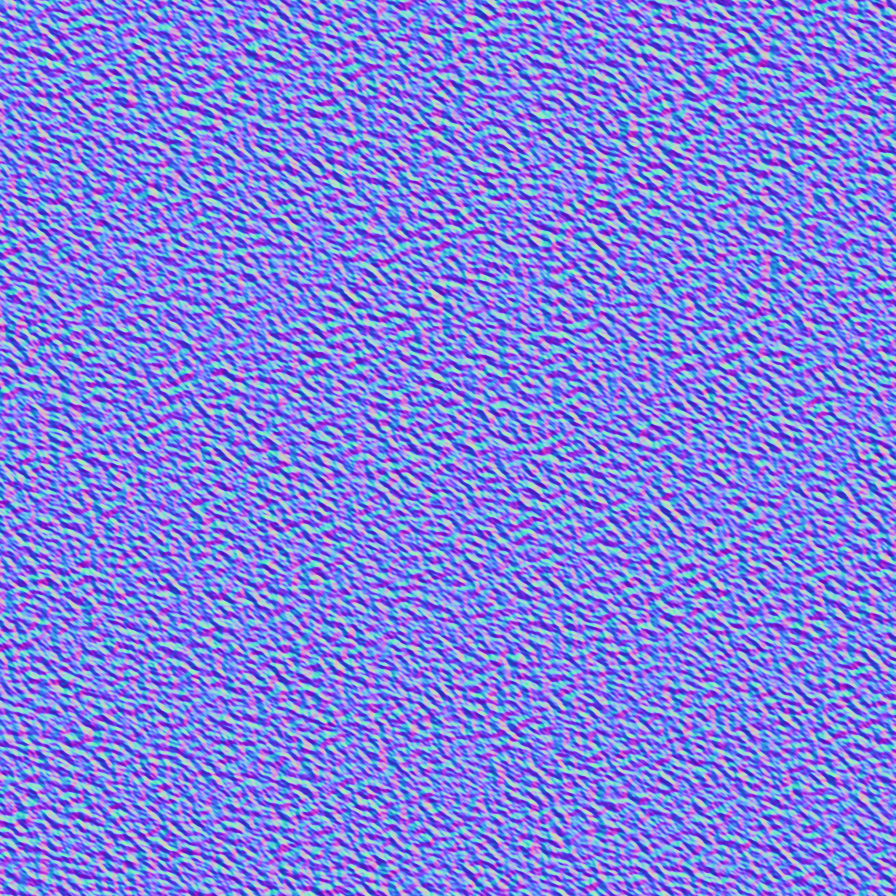
This texture map is drawn by a three.js fragment shader. Its source:

```glsl
// Tangent-space normal map of a fine, pebbled surface.
// Two octaves of sheared gradient noise form the height; its slopes,
// taken by central differences, tilt the normal that is stored as colour.
varying vec2 vUv;

// Random gradient with both components in -1..1
vec2 hashGradient(vec2 cell) {
  vec2 k = vec2(dot(cell, vec2(127.1, 311.7)), dot(cell, vec2(269.5, 183.3)));
  return fract(sin(k) * 43758.5453) * 2.0 - 1.0;
}

float gradientNoise(vec2 p) {
  vec2 i = floor(p);
  vec2 f = p - i;
  vec2 u = f * f * f * (f * (f * 6.0 - 15.0) + 10.0);
  float a = dot(hashGradient(i), f);
  float b = dot(hashGradient(i + vec2(1.0, 0.0)), f - vec2(1.0, 0.0));
  float c = dot(hashGradient(i + vec2(0.0, 1.0)), f - vec2(0.0, 1.0));
  float d = dot(hashGradient(i + vec2(1.0, 1.0)), f - vec2(1.0, 1.0));
  return mix(mix(a, b, u.x), mix(c, d, u.x), u.y);
}

float surfaceHeight(vec2 uv) {
  // The shear makes ridges lean from upper left to lower right
  vec2 p = vec2(82.0 * uv.x, 35.0 * uv.x + 112.0 * uv.y);
  // The finer octave is turned so the two lattices do not line up
  vec2 fine = mat2(1.6, 1.2, -1.2, 1.6) * p + 37.4;
  return gradientNoise(p) + 0.3 * gradientNoise(fine);
}

void main() {
  // Slopes in canvas units
  vec2 e = vec2(0.0009, 0.0);
  vec2 slope = vec2(
    surfaceHeight(vUv + e.xy) - surfaceHeight(vUv - e.xy),
    surfaceHeight(vUv + e.yx) - surfaceHeight(vUv - e.yx)) / (2.0 * e.x);

  // Pack the unit normal into 0..1
  vec3 normal = normalize(vec2(-0.0115 * slope).xyx * vec3(1.0, 1.0, 0.0) + vec3(0.0, 0.0, 1.0));
  gl_FragColor = vec4(normal * 0.5 + 0.5, 1.0);
}
```
